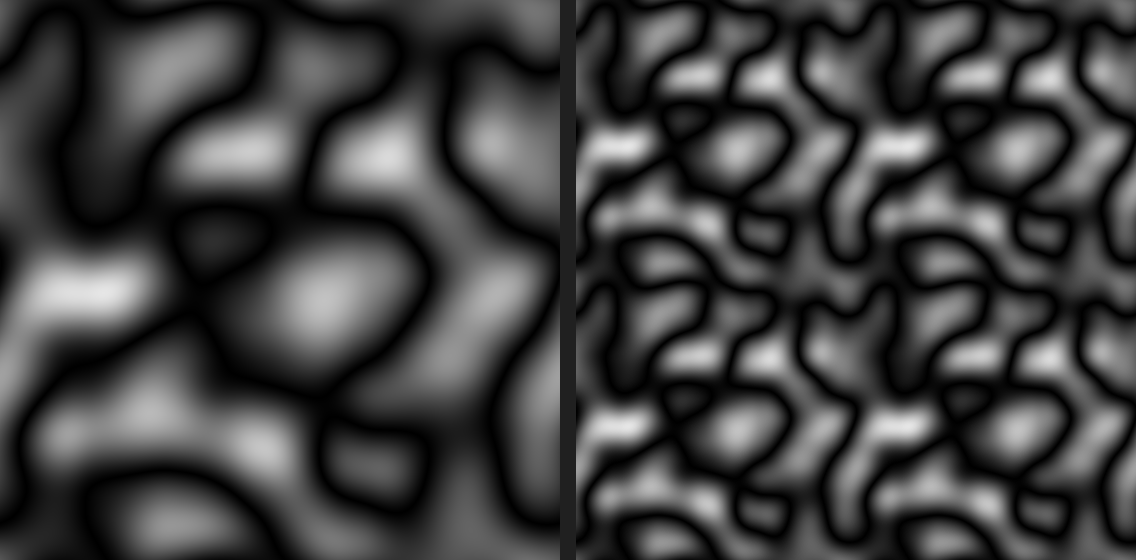
Left, the tile; right, the same tile 2 across and 2 down.
This texture is drawn by a WebGL 1 fragment shader. Its source:

```glsl
precision highp float;

// Soft grey clouds parted by thin black veins: the absolute value of
// signed gradient noise, so every zero crossing becomes a dark crease.
// Two octaves on wrapped lattices keep the tile seamless.

#define COARSE_CELLS 4.0
#define FINE_CELLS 6.0
#define FINE_WEIGHT 0.35
#define GAIN 1.63
#define CONTRAST 1.22
#define COARSE_SHIFT vec2(0.37, 0.58)
#define FINE_SHIFT vec2(0.21, 0.43)
#define COARSE_SEED 3.0
#define FINE_SEED 17.0
#define COARSE_TURN -0.115

const float TAU = 6.2831853;

uniform vec2 u_resolution;

float hash(vec2 p) {
  vec3 q = fract(p.xyx * 0.1031);
  q += dot(q, q.yzx + 33.33);
  return fract((q.x + q.y) * q.z);
}

// Unit gradient of a lattice corner, repeating after the given cell count.
// The turn, in whole circles, swings the lie of the clouds.
vec2 cornerGradient(vec2 corner, float cells, float seed, float turn) {
  vec2 wrapped = mod(corner, cells);
  float angle = TAU * (hash(wrapped + seed * vec2(7.3, 11.9)) + turn);
  return vec2(cos(angle), sin(angle));
}

// Signed gradient noise with a quintic fade; p is in lattice cells.
float wrappedNoise(vec2 p, float cells, float seed, float turn) {
  vec2 cell = floor(p);
  vec2 f = p - cell;
  vec2 fade = f * f * f * (f * (f * 6.0 - 15.0) + 10.0);
  float sum = 0.0;
  for (int j = 0; j < 2; j++) {
    for (int i = 0; i < 2; i++) {
      vec2 corner = vec2(float(i), float(j));
      vec2 weight = mix(1.0 - fade, fade, corner);
      vec2 gradient = cornerGradient(cell + corner, cells, seed, turn);
      sum += weight.x * weight.y * dot(gradient, f - corner);
    }
  }
  return sum;
}

void main() {
  vec2 uv = gl_FragCoord.xy / u_resolution;

  // Broad clouds, with a finer octave bending their outlines.
  float field = wrappedNoise(uv * COARSE_CELLS + COARSE_SHIFT, COARSE_CELLS, COARSE_SEED, COARSE_TURN);
  field += FINE_WEIGHT * wrappedNoise(uv * FINE_CELLS + FINE_SHIFT, FINE_CELLS, FINE_SEED, 0.0);

  // Folding at zero draws the veins; the power deepens the dark parts.
  float grey = min(pow(GAIN * abs(field), CONTRAST), 1.0);
  gl_FragColor = vec4(vec3(grey), 1.0);
}
```
